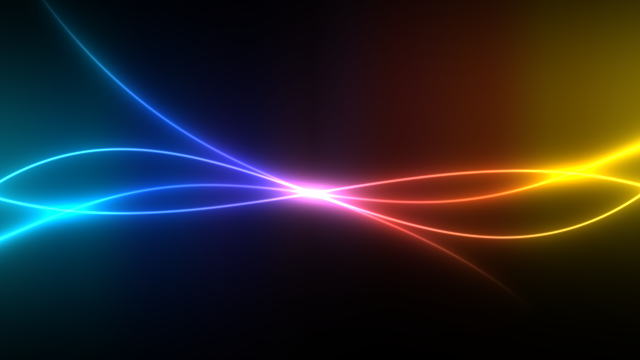
Reproduce this background procedurally as a Shadertoy shader.

```glsl
// Four glowing light ribbons crossing on a dark spectrum, cyan through pink to gold.
#define CROSSING vec2(0.488, 0.463)
#define CORE_WIDTH 0.0032
#define HALO_WIDTH 0.021
#define HAZE_WIDTH 0.065
#define HAZE_GAIN 0.10
#define AMBIENT_MIN 0.09
#define AMBIENT_RISE 0.36
#define AMBIENT_HEIGHT 0.34

const int RIBBONS = 4;

// Ribbon heights around the crossing: factors of u, u^2, u^3, u^5
const vec4 SHAPE[RIBBONS] = vec4[](
    vec4(-0.340,  0.058, -0.315,  0.0),
    vec4(-0.301,  0.000,  0.2685, 0.0),
    vec4( 0.139,  0.009, -0.115,  0.0),
    vec4(-0.108, -0.007,  0.340, -0.112));

// Core gain, halo gain, and halo growth towards the sides
const vec3 LIGHT[RIBBONS] = vec3[](
    vec3(0.32, 0.50, 0.00),
    vec3(0.62, 0.30, 0.00),
    vec3(0.55, 0.34, 0.08),
    vec3(0.36, 0.36, 0.55));

// Evenly spaced colours from the left edge to the right edge
const vec3 SPECTRUM[9] = vec3[](
    vec3(0.03, 0.74, 0.92), vec3(0.00, 0.68, 1.00), vec3(0.05, 0.36, 1.00),
    vec3(0.27, 0.26, 1.00), vec3(0.95, 0.45, 0.90), vec3(1.00, 0.28, 0.24),
    vec3(1.00, 0.36, 0.08), vec3(1.00, 0.72, 0.00), vec3(1.00, 0.82, 0.02));

vec3 spectrum(float x) {
    float s = clamp(x, 0.0, 0.9999) * 8.0;
    int i = int(s);
    return mix(SPECTRUM[i], SPECTRUM[i + 1], smoothstep(0.0, 1.0, fract(s)));
}

// Approximate distance to a ribbon, corrected by its slope
float ribbonDistance(vec4 shape, float u, float height, float halfSpan) {
    float u2 = u * u;
    float curve = dot(shape, vec4(u, u2, u * u2, u * u2 * u2));
    float slope = dot(shape, vec4(1.0, 2.0 * u, 3.0 * u2, 5.0 * u2 * u2)) / halfSpan;
    return abs(height - curve) / sqrt(1.0 + slope * slope);
}

// Soft spot of light, stretched sideways
float flare(vec2 offset, float size) {
    return exp(-length(offset * vec2(0.38, 1.0)) / size);
}

void mainImage(out vec4 fragColor, in vec2 fragCoord) {
    vec2 uv = fragCoord / iResolution.xy;
    float aspect = iResolution.x / iResolution.y;
    float u = (uv.x - CROSSING.x) / CROSSING.x;
    float height = uv.y - CROSSING.y;
    vec3 hue = spectrum(uv.x);

    // Ambient light: brightest at the sides, higher up on the warm half
    float centre = mix(0.49, 0.70, smoothstep(-0.3, 0.3, u));
    float rise = (uv.y - centre) / AMBIENT_HEIGHT;
    float ambient = (AMBIENT_MIN + AMBIENT_RISE * abs(u)) * exp(-rise * rise);
    vec3 color = hue * ambient;

    // Ribbons: a pale core, a coloured halo and a wide haze
    float coreWidth = max(CORE_WIDTH, 0.8 / iResolution.y);
    for (int i = 0; i < RIBBONS; i++) {
        float d = ribbonDistance(SHAPE[i], u, height, CROSSING.x * aspect);
        float fade = 1.0;
        if (i == 0) {
            fade = (1.0 - smoothstep(0.05, 0.75, u)) * smoothstep(-1.0, -0.5, u);
        }
        float core = LIGHT[i].x * exp(-d * d / (coreWidth * coreWidth));
        float halo = (LIGHT[i].y + LIGHT[i].z * u * u) * exp(-d / HALO_WIDTH);
        float haze = HAZE_GAIN * exp(-d / HAZE_WIDTH);
        color += fade * (hue * (halo + haze + core * 0.5) + core * 0.55);
    }

    // Flares where the ribbons meet
    vec2 offset = vec2((uv.x - CROSSING.x) * aspect, height);
    color += vec3(0.9, 0.6, 0.9) * flare(offset, 0.018);
    color += hue * 0.6 * flare(offset - vec2(-0.69, -0.050), 0.025);
    color += hue * 0.6 * flare(offset - vec2(0.71, 0.052), 0.025);

    fragColor = vec4(clamp(color, 0.0, 1.0), 1.0);
}
```
